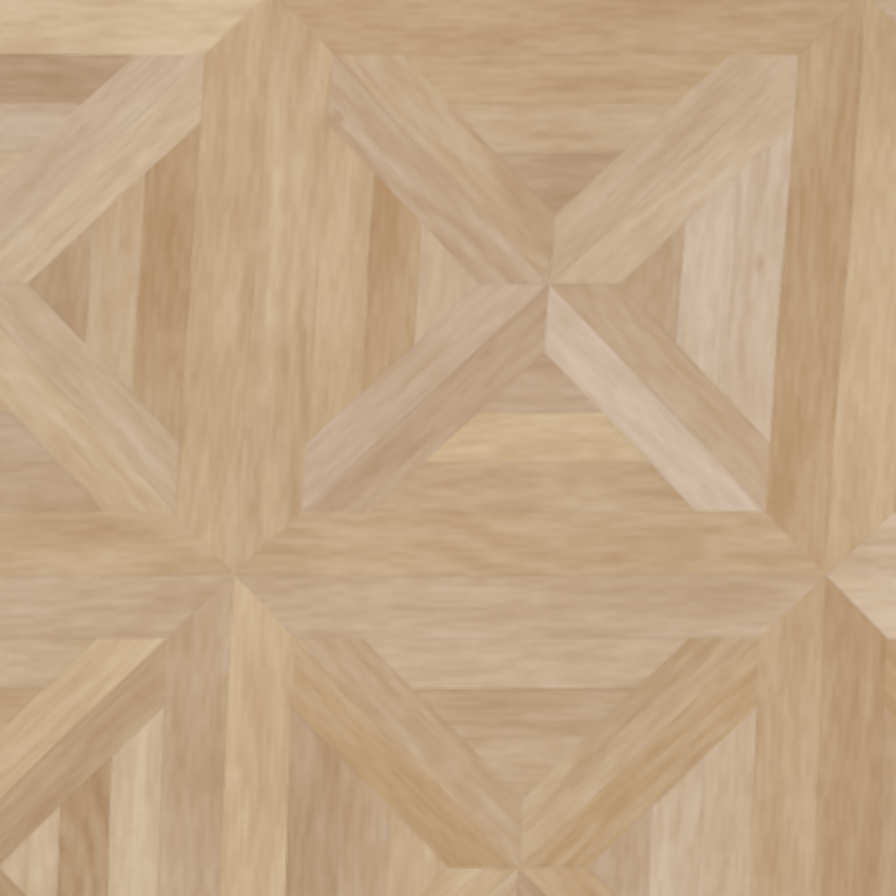
This texture is drawn by a Shadertoy shader. Its source:

```glsl
// Pale oak parquet: paired-plank lattice around panels with mitred diagonal crosses.
#define NODE vec2(0.260, 0.358)    // a lattice crossing on the canvas
#define TILE vec2(0.661, 0.652)    // repeat size
#define SHEAR vec2(0.035, 0.070)   // lean below and above the crossing
#define BAND 0.108                 // half width of the lattice bands
#define ARM 0.083                  // half width of the diagonal arms
#define STRIP 0.085                // width of the infill strips
#define SEAM_DARK 0.040
#define SOFTNESS 0.0014            // edge blur on the canvas
#define TONE_SPREAD 0.66           // variation between planks
#define GRAIN 0.50
#define DARK_OAK vec3(0.675, 0.545, 0.405)
#define LIGHT_OAK vec3(0.815, 0.722, 0.612)

struct Plank {
    vec2 grainPos;  // x along the fibre, y across it
    vec2 id;
    float seam;     // distance to the nearest joint
    float tone;     // average lightness of this kind of plank
};

float hash(vec2 p) {
    return fract(sin(dot(p, vec2(127.1, 311.7))) * 43758.5453);
}

float noise(vec2 p) {
    vec2 i = floor(p), f = fract(p);
    f = f * f * (3.0 - 2.0 * f);
    return mix(mix(hash(i), hash(i + vec2(1, 0)), f.x),
               mix(hash(i + vec2(0, 1)), hash(i + vec2(1, 1)), f.x), f.y);
}

// Two planks side by side, with a mitred end where axes cross
Plank pairedPlank(vec2 q, vec2 grainPos, float halfWidth, vec2 id, float tone) {
    vec2 a = abs(q);
    float seam = min(min(a.y, halfWidth - a.y), (a.x - a.y) * 0.7071);
    return Plank(grainPos, id + vec2(0.0, 5.7 * step(0.0, q.y)), seam, tone);
}

Plank findPlank(vec2 p) {
    // Lattice bands between crossings
    vec2 cell = floor(p), crossing = floor(p + 0.5);
    vec2 n = p - crossing;
    if (min(abs(n.x), abs(n.y)) < BAND) {
        if (abs(n.x) > abs(n.y))
            return pairedPlank(n, p, BAND, vec2(cell.x, crossing.y) + 11.3, 0.78);
        return pairedPlank(n.yx, p.yx, BAND, vec2(crossing.x, cell.y) + 23.9, 0.56);
    }

    // Diagonal cross inside the panel
    vec2 c = p - cell - 0.5;
    vec2 d = vec2(c.x + c.y, c.y - c.x) * 0.7071;
    float armDist = min(abs(d.x), abs(d.y)) - ARM;
    if (armDist < 0.0) {
        bool rising = abs(d.x) > abs(d.y);
        vec2 q = rising ? d : d.yx;
        vec2 id = cell + vec2(rising ? 37.1 : 41.7, 3.1 * sign(q.x));
        return pairedPlank(q, q, ARM, id, 0.55);
    }

    // Triangular infill, strips parallel to the panel side
    bool upright = abs(c.x) > abs(c.y);
    vec2 q = upright ? c.yx : c;
    float row = min((0.5 - BAND - abs(q.y)) / STRIP, 2.9);
    float f = fract(row);
    float seam = min(min(f, 1.0 - f) * STRIP, armDist);
    vec2 id = cell + vec2(upright ? 53.3 : 67.9, floor(row) * 2.3 + 9.1 * sign(q.y));
    return Plank(q, id, seam, 0.62);
}

vec3 oak(Plank k) {
    float pick = hash(k.id), tint = hash(k.id + 4.6);
    vec2 q = k.grainPos + 17.0 * vec2(pick, tint);

    // Fibres, fine pores and soft mottling
    float bend = noise(q * vec2(3.0, 9.0));
    float fibre = noise(vec2(q.x * 7.0, q.y * 66.0 + 3.0 * bend)) - 0.5;
    float pore = noise(q * vec2(30.0, 150.0)) - 0.5;
    float mottle = noise(q * vec2(5.0, 14.0)) - 0.5;

    // Arched growth rings on some planks
    float rings = sin(q.y * 130.0 + 16.0 * bend + 6.0 * noise(q * vec2(7.0, 20.0)));
    float figure = smoothstep(0.5, 0.95, hash(k.id + 8.2)) * rings;

    float tone = k.tone + TONE_SPREAD * (pick - 0.5);
    tone += GRAIN * (0.50 * fibre + 0.52 * pore + 0.60 * mottle + 0.18 * figure);

    // Occasional dark fleck
    vec2 fleckCell = floor(q * vec2(16.0, 40.0));
    vec2 fleckPos = fract(q * vec2(16.0, 40.0)) - 0.5;
    tone -= 0.4 * step(0.993, hash(fleckCell)) * smoothstep(0.4, 0.1, length(fleckPos));

    vec3 color = mix(DARK_OAK, LIGHT_OAK, clamp(tone, -0.2, 1.1));
    color += (tint - 0.5) * vec3(0.008, -0.005, -0.05);

    // Joints fade in and out along their length
    float joint = 1.0 - smoothstep(0.0, 0.006, k.seam);
    float wear = smoothstep(0.25, 0.75, noise(k.grainPos * 13.0 + k.id));
    return color * (1.0 - SEAM_DARK * joint * wear);
}

vec3 floorColor(vec2 uv) {
    vec2 p = uv - NODE;
    p.x -= p.y * (p.y > 0.0 ? SHEAR.y : SHEAR.x);
    p /= TILE;
    // Slightly uneven joints
    p += 0.005 * (vec2(noise(p * 5.0), noise(p * 5.0 + 31.0)) - 0.5);
    return oak(findPlank(p)) * (0.985 + 0.03 * noise(uv * 4.0));
}

void mainImage(out vec4 fragColor, in vec2 fragCoord) {
    // Nine samples soften every joint
    vec2 uv = fragCoord / iResolution.xy;
    vec3 sum = vec3(0.0);
    for (int i = 0; i < 9; i++)
        sum += floorColor(uv + (vec2(i % 3, i / 3) - 1.0) * SOFTNESS);
    // Faint surface speckle
    float speckle = noise(uv * 230.0) + noise(uv * 110.0 + 7.0) - 1.0;
    fragColor = vec4(sum / 9.0 * (1.0 + 0.012 * speckle), 1.0);
}
```
